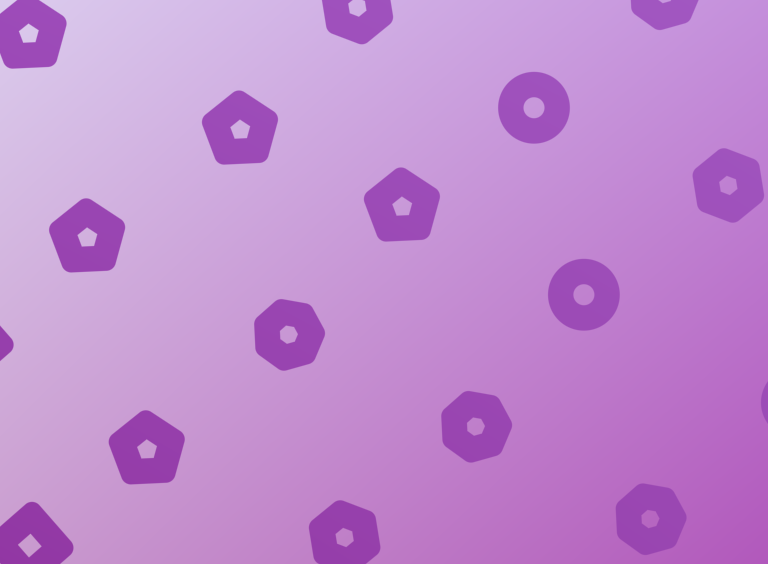
This pattern is drawn by a Shadertoy shader. Its source:

```glsl
// Scattered rounded polygons and discs, each with a small hole, on a soft
// lilac gradient. A skewed, jittered lattice places them; each is a distance
// function, and the corner count rises from left to right along the rows.
#define ROW_STEP    vec2(0.3295, 0.159)
#define COLUMN_STEP vec2(0.099, 0.355)
#define ORIGIN      vec2(0.071, 0.071)
#define JITTER      0.026
#define POLY_SIZE   vec2(0.060, 0.0150)   // outer and hole apothem
#define DISC_SIZE   vec2(0.0636, 0.0186)  // outer and hole radius
#define CORNER      0.0175
#define SOFTNESS    0.8                   // edge half width in pixels

const float TAU = 6.2831853;

// Sine-free hash: three values in 0..1 per lattice cell
vec3 hash3(vec2 cell) {
    vec3 h = fract((cell + 37.0).xyx * vec3(0.1031, 0.1030, 0.0973));
    h += dot(h, h.yxz + 33.33);
    return fract((h.xxy + h.yzz) * h.zyx);
}

// Distance to a regular polygon with rounded corners; y points down
float roundedPolygon(vec2 p, float sides, float apothem, float corner) {
    float sector = TAU / sides;
    float tilt = 0.52 - 0.1134 * sides;
    float angle = mod(atan(p.x, -p.y) - tilt, sector) - 0.5 * sector;
    vec2 folded = length(p) * vec2(cos(angle), abs(sin(angle)));
    float inner = apothem - corner;
    float halfEdge = inner * tan(0.5 * sector);
    vec2 e = vec2(folded.x - inner, max(folded.y - halfEdge, 0.0));
    return (e.x > 0.0 ? length(e) : e.x) - corner;
}

// Distance to the pierced shape that belongs to one lattice cell
float piercedShape(vec2 p, vec2 cell) {
    vec3 rnd = hash3(cell);
    vec2 center = ORIGIN + cell.x * ROW_STEP + cell.y * COLUMN_STEP
                + JITTER * (2.0 * rnd.xy - 1.0);
    float sides = 4.0 + floor(clamp(0.9 * cell.x, 0.0, 2.5) + 2.2 * rnd.z);
    bool disc = sides > 7.5;
    vec2 size = disc ? DISC_SIZE : POLY_SIZE;
    vec2 corner = disc ? size : vec2(CORNER, 0.0012);
    float outer = roundedPolygon(p - center, sides, size.x, corner.x);
    float hole = roundedPolygon(p - center, sides, size.y, corner.y);
    return max(outer, -hole);
}

// Blend of four corner colours
vec3 cornerBlend(vec2 uv, vec3 topLeft, vec3 topRight, vec3 lowLeft, vec3 lowRight) {
    return mix(mix(lowLeft, lowRight, uv.x), mix(topLeft, topRight, uv.x), uv.y);
}

void mainImage(out vec4 fragColor, in vec2 fragCoord) {
    vec2 uv = fragCoord / iResolution.xy;
    float pixel = 1.0 / iResolution.y;
    vec2 p = vec2(fragCoord.x, iResolution.y - fragCoord.y) * pixel;

    // Nearest shape among the neighbouring cells
    vec2 home = round(inverse(mat2(ROW_STEP, COLUMN_STEP)) * (p - ORIGIN));
    float dist = 1.0;
    for (int j = -1; j <= 1; j++)
        for (int i = -1; i <= 1; i++)
            dist = min(dist, piercedShape(p, home + vec2(i, j)));

    // Lilac ground and violet shapes, both shaded across the canvas
    vec3 ground = cornerBlend(uv, vec3(0.86, 0.80, 0.93), vec3(0.77, 0.56, 0.86),
                                  vec3(0.79, 0.61, 0.81), vec3(0.695, 0.345, 0.735));
    vec3 violet = cornerBlend(uv, vec3(0.615, 0.295, 0.725), vec3(0.635, 0.345, 0.76),
                                  vec3(0.57, 0.215, 0.64), vec3(0.605, 0.28, 0.70));
    float edge = SOFTNESS * pixel;
    float cover = 1.0 - smoothstep(-edge, edge, dist);
    fragColor = vec4(mix(ground, violet, cover), 1.0);
}
```
